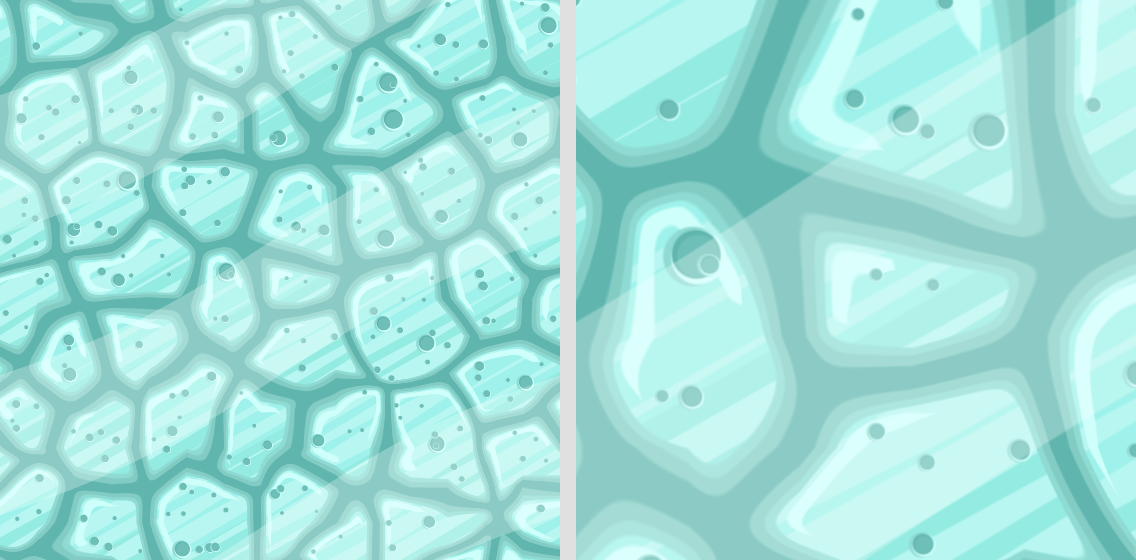
Left, the full canvas; right, a detail of the centre.
A three.js fragment shader for this texture:

```glsl
// Seamless cracked ice: jagged Voronoi plates with stepped rims, glossy strokes,
// slanted streaks and small craters, crossed by broad translucent light bands.
// All lattices wrap on whole repeats, so the square tiles on both axes.
varying vec2 vUv;

const float PLATES = 7.0;    // plate lattice cells per side
const float RIM = 0.0195;    // distance from crack centre to plate face
const float SOFT = 0.0011;   // half width of smoothed edges
const vec2 LIGHT_DIR = vec2(-0.707, 0.707);

const vec3 CRACK = vec3(0.375, 0.715, 0.685);
const vec3 OUTER_RIM = vec3(0.51, 0.80, 0.77);
const vec3 INNER_RIM = vec3(0.56, 0.86, 0.83);
const vec3 DEEP_FACE = vec3(0.575, 0.92, 0.885);
const vec3 FACE = vec3(0.62, 0.95, 0.92);
const vec3 STREAK = vec3(0.72, 0.965, 0.945);
const vec3 GLOSS = vec3(0.81, 1.0, 0.985);
const vec3 PIT = vec3(0.43, 0.75, 0.72);

struct Plate {
  float edge;   // distance to the nearest crack
  vec2 offset;  // position relative to the plate site
  vec2 id;
};

float hash(vec2 p) {
  return fract(sin(dot(p, vec2(127.1, 311.7))) * 43758.5453);
}

vec2 hash2(vec2 p) {
  return vec2(hash(p), hash(p + vec2(19.3, 47.9)));
}

// 1 where d is positive, with a smoothed edge
float cover(float d) {
  return smoothstep(-SOFT, SOFT, d);
}

// Wrapping value noise; linear blending gives angular kinks
float kinkNoise(vec2 uv, float count, float seed) {
  vec2 cell = floor(uv * count);
  vec2 f = fract(uv * count);
  vec2 a = mod(cell, count) + seed;
  vec2 b = mod(cell + 1.0, count) + seed;
  return mix(mix(hash(a), hash(vec2(b.x, a.y)), f.x),
             mix(hash(vec2(a.x, b.y)), hash(b), f.x), f.y);
}

// Some sites are sent far away, which leaves larger plates
vec2 plateSite(vec2 cell) {
  vec2 id = mod(cell, PLATES);
  float missing = step(hash(id + 71.3), 0.18);
  return cell + 0.06 + 0.88 * hash2(id + 5.2) + 100.0 * missing;
}

Plate findPlate(vec2 uv) {
  vec2 warp = 0.042 * (vec2(kinkNoise(uv, 15.0, 3.1), kinkNoise(uv, 15.0, 38.6)) - 0.5);
  vec2 p = (uv + warp) * PLATES;
  vec2 base = floor(p);
  vec2 site = vec2(0.0);
  vec2 home = base;
  float nearest = 1e5;
  for (int y = -2; y <= 2; y++) for (int x = -2; x <= 2; x++) {
    vec2 cell = base + vec2(float(x), float(y));
    vec2 s = plateSite(cell);
    float d = dot(p - s, p - s);
    if (d < nearest) { nearest = d; site = s; home = cell; }
  }
  // Soft minimum of the border distances rounds the plate corners
  float sum = 1e-9;
  for (int y = -2; y <= 2; y++) for (int x = -2; x <= 2; x++) {
    vec2 s = plateSite(base + vec2(float(x), float(y)));
    vec2 gap = s - site;
    if (dot(gap, gap) > 0.0001) {
      float d = dot(0.5 * (s + site) - p, normalize(gap)) / PLATES;
      sum += exp(-170.0 * d);
    }
  }
  float width = mix(0.65, 1.35, kinkNoise(uv, 6.0, 12.4));
  return Plate(-log(sum) / 170.0 / width, uv - site / PLATES, mod(home, PLATES));
}

// Slanted lanes of uneven width that taper along their length
float streaks(vec2 offset, vec2 id, float laneSize) {
  float along = dot(offset, vec2(0.87, 0.5));
  float lane = dot(offset, vec2(-0.5, 0.87)) / laneSize + 40.0 * hash(id + 8.8);
  float h = hash(vec2(floor(lane), id.x + 9.0 * id.y));
  float halfWidth = 0.47 * h * (1.0 - 9.0 * along * (fract(h * 7.0) - 0.5));
  return cover((min(halfWidth, 0.48) - abs(fract(lane) - 0.5)) * laneSize);
}

vec3 plateColor(Plate plate) {
  float e = plate.edge;
  vec3 face = mix(FACE, DEEP_FACE, cover(dot(plate.offset, vec2(0.5, -0.87)) - 0.025));
  face = mix(face, STREAK, streaks(plate.offset, plate.id, 0.036));
  // Gloss stroke follows the lit side of the rim
  float facing = dot(normalize(plate.offset + 1e-5), LIGHT_DIR);
  float stroke = 0.0062 * smoothstep(-0.25, 0.35, facing + 0.5 * hash(plate.id + 2.7) - 0.25);
  face = mix(face, GLOSS, cover(stroke - 0.0012 - abs(e - RIM - 0.0085)));
  vec3 color = mix(CRACK, OUTER_RIM, cover(e - 0.0078));
  color = mix(color, INNER_RIM, cover(e - 0.0145));
  return mix(color, face, cover(e - RIM));
}

// One crater per lattice cell, shrunk to fit on its plate face
vec3 addCraters(vec3 color, vec2 uv, float count, float small, float large, float seed) {
  vec2 cell = floor(uv * count);
  vec2 id = mod(cell, count) + seed;
  float radius = mix(small, large, pow(hash(id), 2.0));
  float room = 0.5 - 1.4 * radius * count;
  vec2 center = (cell + 0.5 + room * (2.0 * hash2(id + 3.3) - 1.0)) / count;
  vec2 q = uv - center;
  if (length(q) > 1.45 * radius) return color;
  radius = min(radius, findPlate(center).edge - RIM - 0.001);
  if (radius < 0.7 * small) return color;
  color = mix(color, INNER_RIM, cover(1.22 * radius - length(q + radius * vec2(0.13, 0.1))));
  color = mix(color, GLOSS, cover(1.12 * radius - length(q + radius * vec2(-0.1, 0.13))));
  color = mix(color, CRACK, cover(radius - length(q)));
  return mix(color, PIT, cover(0.88 * radius - length(q + radius * vec2(-0.1, 0.1))));
}

void main() {
  vec3 color = plateColor(findPlate(vUv));
  color = addCraters(color, vUv, 11.0, 0.006, 0.017, 21.7);
  color = addCraters(color, vUv, 19.0, 0.0032, 0.0075, 55.4);
  // Broad light bands climb to the right
  float phase = 2.0 * vUv.y - vUv.x + 0.05 * sin(6.2831853 * vUv.x) + 0.09;
  float band = cover((0.25 - abs(fract(phase) - 0.5)) / 2.2);
  gl_FragColor = vec4(mix(color, vec3(0.97, 1.0, 0.99), 0.29 * band), 1.0);
}
```
